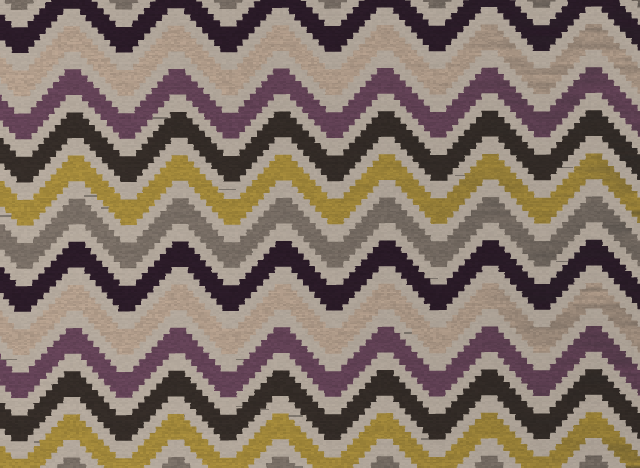
This pattern is drawn by a WebGL 1 fragment shader. Its source:

```glsl
precision mediump float;
// Woven velvet cloth: stepped zigzag bands in six colours on a cream ground.

uniform vec2 u_resolution;

// Layout: x counts zigzag repeats, y counts bands downward from the top edge.
const vec2 REPEATS = vec2(6.144, 10.85);
const float PEAK_X = 0.70;         // first peak, in repeats
const float TOP_Y = -0.386;        // top of the first band, in bands
const float BAND_FILL = 0.595;     // coloured share of each band pitch
const float FLAT_HALF = 0.08;      // half width of a peak or trough
const float STEP_COUNT = 6.0;      // treads between peak and trough
const float STEP_RISE = 0.146;     // height of one step, in bands
const float TILT = 0.06;           // rise of the bands toward the right
const float RAGGED = 0.009;        // thread wander of the step sides
const vec2 THREADS = vec2(210.0, 300.0);
const float WEAVE_CLOTH = 0.17;
const float WEAVE_GROUND = 0.07;
const float SHEEN = 0.24;

const vec3 CREAM = vec3(0.695, 0.652, 0.605);
const vec3 PLUM = vec3(0.165, 0.105, 0.155);
const vec3 BEIGE = vec3(0.685, 0.605, 0.535);
const vec3 MAUVE = vec3(0.385, 0.258, 0.335);
const vec3 CHARCOAL = vec3(0.200, 0.170, 0.152);
const vec3 MUSTARD = vec3(0.625, 0.525, 0.225);
const vec3 GREY = vec3(0.465, 0.425, 0.390);

float hash(vec2 p) {
  return fract(sin(dot(p, vec2(12.99, 78.23))) * 437.58);
}

float valueNoise(vec2 p) {
  vec2 i = floor(p);
  vec2 f = fract(p);
  f = f * f * (3.0 - 2.0 * f);
  float low = mix(hash(i), hash(i + vec2(1.0, 0.0)), f.x);
  float high = mix(hash(i + vec2(0.0, 1.0)), hash(i + 1.0), f.x);
  return mix(low, high, f.y);
}

vec3 bandColour(float band) {
  float k = mod(band + 0.5, 6.0);
  if (k < 1.0) return PLUM;
  if (k < 2.0) return BEIGE;
  if (k < 3.0) return MAUVE;
  if (k < 4.0) return CHARCOAL;
  if (k < 5.0) return MUSTARD;
  return GREY;
}

// Colour in rgb; alpha is 1 on a band and 0 on the ground.
vec4 zigzag(vec2 st) {
  vec2 p = vec2(st.x, 1.0 - st.y) * REPEATS;

  // Slack in the cloth and uneven thread ends
  float drift = (1.0 - st.x) * (0.015 + 0.03 * sin(0.63 * p.y - 1.57));
  float wander = RAGGED * (hash(vec2(floor(st.y * THREADS.y), floor(p.x * 4.0))) - 0.5);

  // Staircase from peak to trough
  float d = abs(fract(p.x - PEAK_X - drift + wander + 0.5) - 0.5);
  float tread = (0.5 - 2.0 * FLAT_HALF) / STEP_COUNT;
  float level = clamp(floor((d - FLAT_HALF) / tread) + 1.0, 0.0, STEP_COUNT + 1.0);

  float v = p.y - TOP_Y + TILT * st.x - level * STEP_RISE;
  float onBand = 1.0 - step(BAND_FILL, fract(v));
  return vec4(mix(CREAM, bandColour(floor(v)), onBand), onBand);
}

void main() {
  vec2 st = gl_FragCoord.xy / u_resolution;

  // Smooth edges with a 4 by 4 grid of samples
  vec4 sum = vec4(0.0);
  for (int j = 0; j < 4; j++) {
    for (int i = 0; i < 4; i++) {
      vec2 offset = (vec2(float(i), float(j)) - 1.5) * 0.25;
      sum += zigzag((gl_FragCoord.xy + offset) / u_resolution);
    }
  }
  vec4 cloth = sum / 16.0;
  vec3 colour = cloth.rgb;

  // Crossed threads, rougher on the pile
  vec2 cell = floor(st * THREADS);
  float weave = 0.7 * hash(cell) + 0.3 * hash(vec2(cell.y, 7.0)) - 0.5;
  colour *= 1.0 + weave * mix(WEAVE_GROUND, WEAVE_CLOTH, cloth.a);

  // Crushed pile: streaks that grow toward the right
  float streak = valueNoise(st * vec2(14.0, 110.0));
  float patches = valueNoise(st * vec2(7.0, 9.0) + 3.0);
  float crush = smoothstep(0.45, 0.95, st.x) * cloth.a * streak * patches;
  colour = mix(colour, colour * 0.55 + 0.07, crush * SHEEN * 4.0);

  // Rare snagged threads on the ground
  vec2 snagCell = floor(st * vec2(38.0, 300.0));
  float snag = step(0.996, hash(snagCell + 5.0)) * (1.0 - cloth.a);
  colour *= 1.0 - 0.3 * snag;

  // Soft uneven light
  colour *= 1.01 - 0.04 * st.x + 0.012 * sin(5.0 * st.x + 3.0 * st.y);
  gl_FragColor = vec4(colour, 1.0);
}
```
